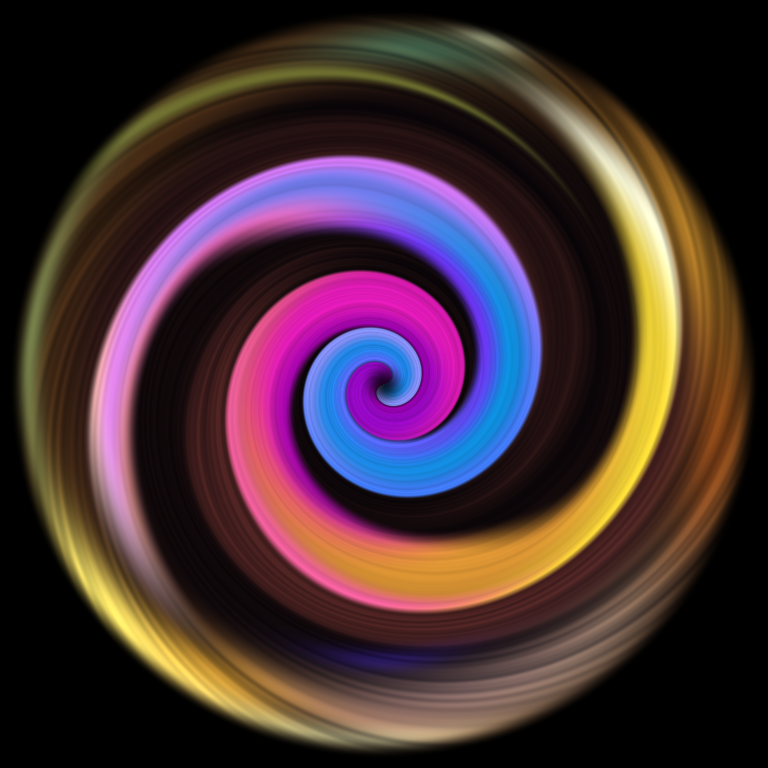
A three.js fragment shader for this background:

```glsl
varying vec2 vUv;

const float PI = 3.14159;
const float TAU = 6.28318;

float hash(vec2 p) {
  vec3 q = fract(p.xyx * 0.1031);
  q += dot(q, q.yzx + 33.33);
  return fract((q.x + q.y) * q.z);
}

float noise(vec2 p) {
  vec2 i = floor(p), f = fract(p);
  f = f * f * (3.0 - 2.0 * f);
  return mix(mix(hash(i), hash(i + vec2(1.0, 0.0)), f.x),
             mix(hash(i + vec2(0.0, 1.0)), hash(i + 1.0), f.x), f.y);
}

// Soft patch around a polar position (degrees, radius)
float glow(vec2 polar, float degrees, float radius, float spread, float thickness) {
  float da = mod(polar.x - radians(degrees) + PI, TAU) - PI;
  vec2 d = vec2(da / radians(spread), (polar.y - radius) / thickness);
  return exp(-dot(d, d));
}

// Coverage of an arm from its outer edge (0) to its inner edge (width)
float armMask(float x, float width) {
  return smoothstep(-0.08, 0.1, x) * (1.0 - smoothstep(width - 0.3, width + 0.1, x));
}

vec3 warmArm(float r, float s) {
  vec3 c = mix(vec3(0.58, 0.03, 0.76), vec3(0.86, 0.1, 0.7), smoothstep(0.05, 0.1, r));
  c = mix(c, vec3(0.88, 0.36, 0.4), smoothstep(0.13, 0.2, r));
  c = mix(c, vec3(0.86, 0.58, 0.2), smoothstep(0.18, 0.25, r));
  c = mix(c, vec3(0.97, 0.85, 0.22), smoothstep(0.28, 0.35, r));
  c = mix(c, vec3(1.0, 1.0, 0.88), smoothstep(0.36, 0.415, r));
  float pinkEdge = (1.0 - smoothstep(0.1, 0.4, s)) * smoothstep(0.14, 0.2, r);
  c = mix(c, vec3(0.96, 0.38, 0.62), pinkEdge * (1.0 - smoothstep(0.28, 0.33, r)));
  float purpleEdge = smoothstep(0.55, 0.95, s) * (1.0 - smoothstep(0.16, 0.23, r));
  return mix(c, vec3(0.6, 0.0, 0.67), purpleEdge * 0.85);
}

vec3 coolArm(float r, float s) {
  vec3 rim = mix(vec3(0.54, 0.58, 1.0), vec3(0.25, 0.48, 0.97), smoothstep(0.08, 0.14, r));
  rim = mix(rim, vec3(0.84, 0.48, 0.98), smoothstep(0.17, 0.27, r));
  rim = mix(rim, vec3(1.0, 0.65, 0.65), smoothstep(0.33, 0.38, r));
  vec3 core = mix(vec3(0.12, 0.52, 0.9), vec3(0.05, 0.56, 0.87), smoothstep(0.08, 0.16, r));
  core = mix(core, vec3(0.46, 0.5, 0.96), smoothstep(0.17, 0.26, r));
  core = mix(core, vec3(0.92, 0.54, 0.96), smoothstep(0.28, 0.35, r));
  vec3 inner = mix(vec3(0.33, 0.42, 0.98), vec3(0.42, 0.2, 0.94), smoothstep(0.06, 0.15, r));
  inner = mix(inner, vec3(0.92, 0.4, 0.72), smoothstep(0.18, 0.26, r));
  inner = mix(inner, vec3(1.0, 0.65, 0.6), smoothstep(0.28, 0.37, r));
  vec3 c = mix(rim, core, smoothstep(0.1, 0.45, s));
  c = mix(c, inner, smoothstep(0.5, 0.9, s));
  return mix(c, vec3(1.0, 0.88, 0.86), 0.7 * smoothstep(0.35, 0.4, r));
}

void main() {
  vec2 p = vUv - 0.5;
  float r = length(p);
  float angle = atan(p.y, p.x + 1e-5);
  vec2 polar = vec2(angle, r);

  // Logarithmic twist, slightly eased at mid radius
  float bump = r - 0.285;
  float twist = 5.0 * log(sqrt(r * r + 0.0011) / 0.148) - 0.3 * exp(-400.0 * bump * bump);
  float u = angle - twist;
  vec2 ring = vec2(cos(u), sin(u));
  float coarse = noise(ring * 4.0 + r * 4.0 + 20.0);
  float fine = noise(ring * 16.0 + r * 5.0 + 50.0);
  float streak = 0.55 * coarse + 0.45 * fine;

  // Distance across each arm, measured as twisted angle
  float warmX = mod(u - 0.5 * PI + 1.4, TAU) - 1.4;
  float coolX = mod(u + 0.5 * PI + 1.4, TAU) - 1.4;
  float width = min(3.2, 3.2 * exp(-4.7 * (r - 0.078)));

  // Dark gaps with brown trails outside the arms
  vec3 color = mix(vec3(0.01, 0.005, 0.02), vec3(0.1, 0.05, 0.05), streak);
  float trail = smoothstep(-1.2, -0.6, warmX) * (1.0 - smoothstep(0.0, 0.1, warmX));
  trail += 0.5 * smoothstep(-1.2, -0.6, coolX) * (1.0 - smoothstep(0.0, 0.1, coolX));
  color += vec3(0.23, 0.1, 0.09) * trail * (0.3 + streak) * smoothstep(0.15, 0.22, r);

  // Earthy outer shell
  vec3 earth = mix(vec3(0.07, 0.035, 0.02), vec3(0.4, 0.25, 0.12), streak);
  color = mix(color, earth, smoothstep(0.36, 0.44, r));
  vec3 light = vec3(0.8, 0.8, 0.35) * glow(polar, 218.0, 0.463, 18.0, 0.03);
  light += vec3(0.5, 0.37, 0.06) * glow(polar, 241.0, 0.44, 14.0, 0.035);
  light += vec3(0.38, 0.46, 0.36) * glow(polar, 258.0, 0.466, 24.0, 0.018);
  light += vec3(0.33, 0.29, 0.33) * glow(polar, 280.0, 0.42, 30.0, 0.045);
  light += vec3(0.28, 0.27, 0.26) * glow(polar, 310.0, 0.44, 22.0, 0.04);
  light += vec3(0.32, 0.13, 0.02) * glow(polar, 350.0, 0.44, 18.0, 0.03);
  light += vec3(0.35, 0.27, 0.06) * glow(polar, 25.0, 0.44, 24.0, 0.045);
  light += vec3(0.4, 0.48, 0.42) * glow(polar, 73.0, 0.473, 6.0, 0.015);
  light += vec3(0.05, 0.28, 0.25) * glow(polar, 84.0, 0.44, 17.0, 0.025);
  light += vec3(0.06, 0.03, 0.3) * glow(polar, 270.0, 0.36, 15.0, 0.015);
  color += light * (0.55 + 0.8 * streak);

  // Olive filament flowing into the left rim
  float filament = (mod(u - 2.9 + PI, TAU) - PI) / mix(0.07, 0.14, smoothstep(0.36, 0.46, r));
  float filamentMask = exp(-filament * filament) * smoothstep(0.33, 0.39, r);
  color = mix(color, vec3(0.46, 0.48, 0.2), 0.85 * filamentMask);
  color = mix(color, vec3(0.5, 0.55, 0.32), 0.9 * glow(polar, 172.0, 0.464, 30.0, 0.016));

  // Bright spiral arms, fading at their tips
  float warm = armMask(warmX, width) * (1.0 - smoothstep(0.405, 0.45, r));
  float cool = armMask(coolX, width) * (1.0 - smoothstep(0.365, 0.425, r));
  float sheen = 0.85 + 0.28 * streak;
  color = mix(color, warmArm(r, warmX / width) * sheen, warm);
  color = mix(color, coolArm(r, coolX / width) * sheen, cool);

  // Dark eye and soft disk edge
  color *= mix(0.2, 1.0, smoothstep(0.002, 0.032, r));
  color *= 1.0 - smoothstep(0.462, 0.488, r);
  gl_FragColor = vec4(color, 1.0);
}
```
